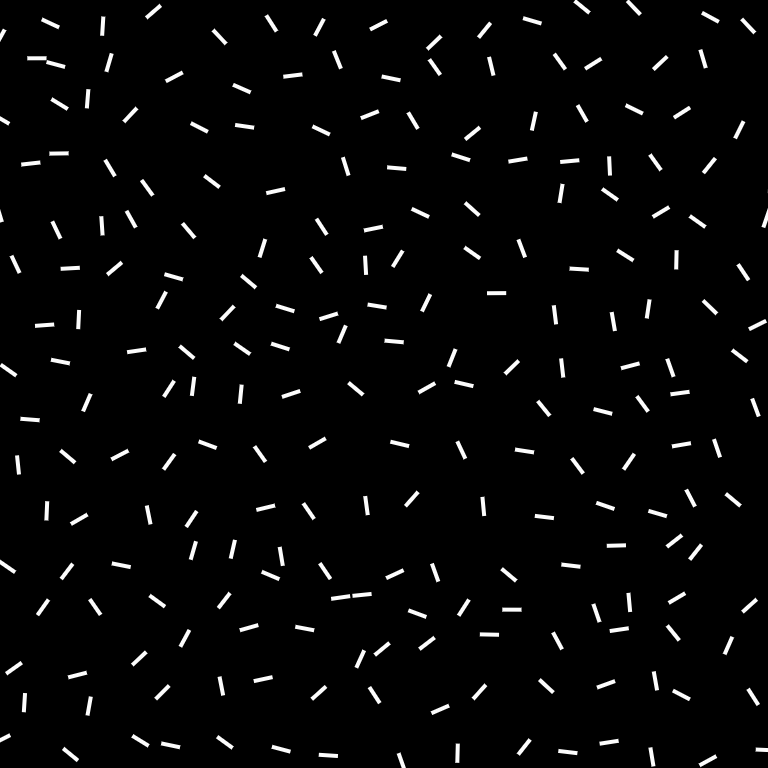
Write a Shadertoy shader that draws this pattern.

```glsl
vec2 hash2(vec2 p) {
    vec3 q = fract(p.xyx * vec3(0.1031, 0.1030, 0.0973));
    q += dot(q, q.yzx + 33.33);
    return fract((q.xx + q.yz) * q.zy);
}

float gradientNoise(vec2 p) {
    vec2 i = floor(p), f = p - i;
    vec2 u = f * f * f * (f * (f * 6.0 - 15.0) + 10.0);
    vec4 corner;
    for (int k = 0; k < 4; k++) {
        vec2 o = vec2(k & 1, k >> 1);
        float a = 6.28318 * hash2(i + o + 57.0).x;
        corner[k] = dot(vec2(cos(a), sin(a)), f - o);
    }
    return mix(mix(corner.x, corner.y, u.x), mix(corner.z, corner.w, u.x), u.y);
}

// Staggered lattice, bent by noise and jittered per cell
vec2 dashCenter(vec2 cell, vec2 grid) {
    vec2 p = cell + 0.5;
    p.x += 0.5 * mod(cell.y, 2.0) - 0.25;
    vec2 bend = vec2(gradientNoise(cell * 0.29 + 3.7), gradientNoise(cell * 0.29 + 41.3));
    vec2 jitter = hash2(cell + 19.0) - 0.5;
    return (p + 0.8 * bend + 0.48 * jitter) / grid;
}

float boxDistance(vec2 p, vec2 halfSize) {
    vec2 d = abs(p) - halfSize;
    return length(max(d, 0.0)) + min(max(d.x, d.y), 0.0);
}

void mainImage(out vec4 fragColor, in vec2 fragCoord) {
    vec2 uv = fragCoord / iResolution.y;
    float pixel = 1.0 / iResolution.y;
    vec2 grid = vec2(14.0, 16.0);
    vec2 home = floor(uv * grid);

    // Nearest dash among the surrounding cells
    float dist = 1.0;
    for (int y = -2; y <= 2; y++) {
        for (int x = -2; x <= 2; x++) {
            vec2 cell = home + vec2(x, y);
            float angle = 3.14159 * hash2(cell + 83.0).y;
            vec2 along = vec2(cos(angle), sin(angle));
            vec2 p = uv - dashCenter(cell, grid);
            p = vec2(dot(p, along), dot(p, vec2(-along.y, along.x)));
            dist = min(dist, boxDistance(p, vec2(0.0125, 0.0026)));
        }
    }

    // White dashes on black with a one-pixel soft edge
    float ink = clamp(0.5 - dist / pixel, 0.0, 1.0);
    fragColor = vec4(vec3(0.99 * ink), 1.0);
}
```
